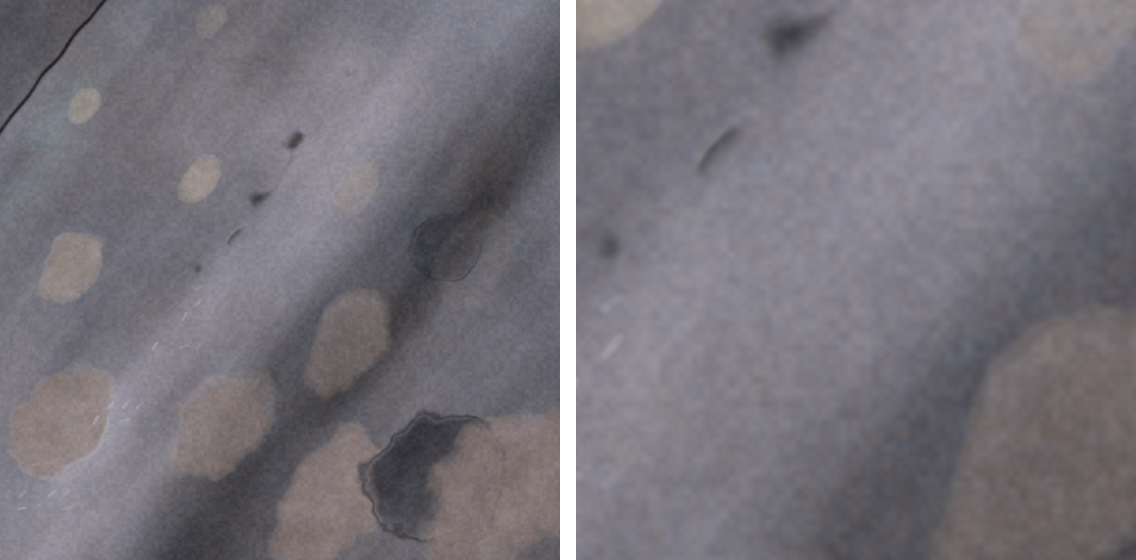
Left: the whole. Right: its middle third, enlarged.
A WebGL 1 fragment shader for this texture:

```glsl
precision highp float;
// Weathered grey stone with slanted soft bands, fine grain, and rounded pinkish clasts.
// Tone is summed from bands and stretched noise in a rotated frame (along, across);
// clasts, shadowed hollows, a crack, a dark seam and pale glints are layered on top.

uniform vec2 u_resolution;

const vec2 BED_DIR = vec2(0.62, 0.785);          // direction of the banding
const vec3 STONE_TINT = vec3(1.0, 0.978, 1.055);
const vec3 PINK_CLAST = vec3(0.545, 0.475, 0.462);
const vec3 PALE_CLAST = vec3(0.615, 0.58, 0.55);
const vec3 BLUE_VEIN = vec3(0.49, 0.535, 0.56);
const vec3 HOLLOW = vec3(0.215, 0.215, 0.245);
const vec3 GLINT = vec3(0.72, 0.70, 0.76);
const float BASE_TONE = 0.437;
const float GRAIN = 0.075;
const float GLINT_CELLS = 38.0;
const float CRACK_AT = -0.475;
const float SEAM_AT = -0.042;
const int CLASTS = 12;

float hash(vec2 p) {
  vec3 q = fract(vec3(p.xyx) * 0.1031);
  q += dot(q, q.yzx + 33.33);
  return fract((q.x + q.y) * q.z);
}

float noise(vec2 p) {
  vec2 i = floor(p), f = fract(p);
  f = f * f * (3.0 - 2.0 * f);
  return mix(mix(hash(i), hash(i + vec2(1, 0)), f.x),
             mix(hash(i + vec2(0, 1)), hash(i + vec2(1, 1)), f.x), f.y);
}

float fbm(vec2 p) {
  float sum = 0.0, amp = 0.5;
  for (int i = 0; i < 4; i++) {
    sum += amp * noise(p);
    p = mat2(1.6, 1.2, -1.2, 1.6) * p + 7.3;
    amp *= 0.5;
  }
  return sum / 0.9375;
}

float bell(float x, float width) { return exp(-x * x / (width * width)); }

vec2 toBed(vec2 p) {
  return vec2(dot(p, BED_DIR), dot(p, vec2(BED_DIR.y, -BED_DIR.x)));
}

// Short slanted dashes, one per grid cell at most
float glints(vec2 p) {
  vec2 g = p * GLINT_CELLS, cell = floor(g);
  float angle = mix(0.2, 1.1, hash(cell + 3.1));
  vec2 d = fract(g) - 0.5, dir = vec2(cos(angle), sin(angle));
  d -= dir * clamp(dot(d, dir), -0.25, 0.25);
  return (1.0 - smoothstep(0.03, 0.16, length(d))) * step(0.62, hash(cell + 9.7));
}

// Stone bands: a bright ridge, a dark trough and fine streaks
vec3 bands(vec2 p, vec2 bed) {
  float across = bed.y + 0.07 * (fbm(bed * vec2(2.5, 4.0) + 4.0) - 0.5);
  float tone = BASE_TONE;
  tone += 0.10 * bell(across - 0.02, 0.095);
  tone -= 0.125 * bell(across - 0.26, 0.085);
  tone -= 0.03 * smoothstep(0.12, 0.32, across);
  tone -= 0.10 * (1.0 - smoothstep(CRACK_AT - 0.01, CRACK_AT + 0.01, bed.y));
  tone += 0.13 * (fbm(bed * vec2(3.0, 17.0)) - 0.5);
  tone += 0.16 * (fbm(p * 5.0 + 11.0) - 0.5);
  vec3 color = tone * STONE_TINT;
  color += vec3(0.02, 0.0, -0.02) * (noise(p * 7.0 + 31.0) - 0.5);
  float vein = bell(bed.y + 0.405, 0.04) * smoothstep(0.25, 0.6, fbm(bed * vec2(7.0, 25.0) + 2.0));
  return mix(color, BLUE_VEIN, 0.8 * vein * (1.0 - smoothstep(0.6, 1.0, bed.x)));
}

// Rounded clasts, small and pale at the top, large and pink below
vec3 addClasts(vec3 color, vec2 p) {
  float wobble = fbm(p * 13.0 + 5.0) - 0.5;
  float mottle = fbm(p * 22.0 + 19.0) - 0.5;
  for (int i = 0; i < CLASTS; i++) {
    float n = float(i) + 1.0;
    vec2 center = fract(n * vec2(0.7549, 0.5698) + vec2(0.09, -0.03));
    float small = smoothstep(0.0, 0.85, center.y);
    float undercut = step(0.7, center.x) * step(center.y, 0.7);
    float radius = mix(0.105, 0.03, small) * (1.0 + 0.35 * undercut);

    // Dark hollow on the upper left side of undercut clasts
    vec2 h = (p - center - radius * vec2(-0.75, 0.3)) / (radius * 0.85);
    float hd = length(h) - 1.0 + 0.8 * wobble;
    float shade = (1.0 - smoothstep(-0.15, 0.05, hd)) * mix(0.4, 0.85, smoothstep(-0.6, 0.7, h.y - h.x));
    shade = max(shade, 0.7 * bell(hd, 0.05));
    color = mix(color, HOLLOW + 0.12 * mottle, undercut * shade);

    vec2 q = toBed(p - center) / (radius * vec2(1.25, 0.8));
    float d = length(q) - 1.0 + 0.9 * wobble;
    float fade = 1.0 - smoothstep(1.0, 1.65, center.x + center.y);
    float strength = fade * mix(0.4, 0.95, hash(vec2(n, 4.0)));
    vec3 body = mix(PINK_CLAST, PALE_CLAST, small) + 0.14 * mottle;
    color = mix(color, body, strength * (1.0 - smoothstep(-0.2, 0.1, d)));
    color += vec3(0.05, 0.045, 0.03) * strength * bell(d, 0.07);
  }
  return color;
}

void main() {
  vec2 p = gl_FragCoord.xy / u_resolution;
  vec2 bed = toBed(p);
  vec3 color = addClasts(bands(p, bed), p);

  // Crack in the corner and broken dark seam beside the ridge
  float jitter = 0.008 * (noise(bed * vec2(22.0, 3.0)) - 0.5);
  color *= 1.0 - 0.65 * bell(bed.y - CRACK_AT + jitter, 0.0035);
  float seam = bell(bed.y - SEAM_AT + 2.0 * jitter, 0.012) * smoothstep(0.58, 0.8, noise(bed * vec2(24.0, 40.0) + 8.0));
  color *= 1.0 - 0.45 * seam * smoothstep(0.55, 0.65, bed.x) * (1.0 - smoothstep(1.0, 1.1, bed.x));

  // Glints gather on the lower part of the ridge
  float ridge = bell(bed.y + 0.01, 0.045) * (1.0 - smoothstep(0.4, 0.85, bed.x));
  color = mix(color, GLINT, 0.55 * ridge * glints(p) * smoothstep(0.35, 0.6, noise(p * 15.0)));

  // Fine grain with a slight colour drift
  float grain = 0.6 * noise(p * 150.0) + 0.4 * noise(p * 270.0 + 50.0) - 0.5;
  color += GRAIN * grain + vec3(0.02, 0.0, -0.02) * (noise(p * 110.0 + 90.0) - 0.5);
  gl_FragColor = vec4(clamp(color, 0.0, 1.0), 1.0);
}
```
